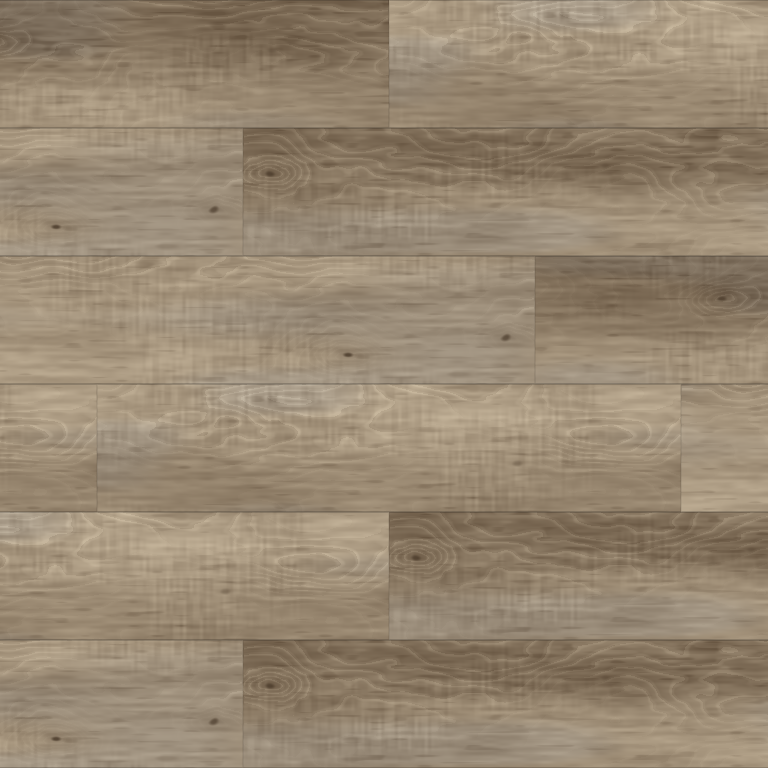
Give the GLSL for this texture, as a WebGL 2 fragment shader.

```glsl
#version 300 es
precision highp float;
// Greige wood plank floor: six staggered rows with figured grain, knots and saw marks.

uniform vec2 u_resolution;
out vec4 fragColor;

const float ROWS = 6.0;
const float PLANK_LENGTH = 0.7604;
const float FIRST_JOINT = 0.1263;
const float STAGGER[4] = float[4](2.0, 1.0, 3.0, 0.0); // joint shift in quarter planks
const float SEAM_HALF_WIDTH = 0.0007;
const float RINGS = 8.0;

const vec3 DARK_WOOD = vec3(0.435, 0.365, 0.285);
const vec3 PALE_WOOD = vec3(0.755, 0.690, 0.590);
const vec3 KNOT_BROWN = vec3(0.27, 0.21, 0.15);
const vec3 GREY_TINT = vec3(0.97, 0.99, 1.03);

// Plank designs: 0 dark, 1 knotty pale, 2 arched pale, 3 dark variant
const int DESIGN[18] = int[18](3, 2, 2,  1, 0, 0,  1, 3, 3,  2, 2, 1,  2, 0, 0,  1, 0, 0);
const vec2 TONE[4] = vec2[4](vec2(0.23, 0.64), vec2(0.60, 0.71), vec2(0.74, 0.55), vec2(0.26, 0.60));
// Two knots per design: place along, place down, strength
const vec3 KNOTS[8] = vec3[8](
    vec3(0.046, 0.36, 0.8), vec3(0.62, 0.30, 0.2),
    vec3(0.680, 0.77, 1.0), vec3(0.95, 0.64, 0.8),
    vec3(0.300, 0.12, 0.3), vec3(0.72, 0.62, 0.3),
    vec3(0.320, 0.34, 0.8), vec3(0.80, 0.40, 0.2));

float hash(vec2 cell) {
    uvec2 q = uvec2(ivec2(cell)) * uvec2(1597334673u, 3812015801u);
    uint n = (q.x ^ q.y) * 1597334673u;
    n = (n ^ (n >> 15)) * 2246822519u;
    return float((n ^ (n >> 13)) >> 8) / 16777216.0;
}

float noise(vec2 p) {
    vec2 i = floor(p), f = fract(p);
    f = f * f * (3.0 - 2.0 * f);
    return mix(mix(hash(i), hash(i + vec2(1, 0)), f.x),
               mix(hash(i + vec2(0, 1)), hash(i + vec2(1, 1)), f.x), f.y);
}

float fbm(vec2 p) {
    float sum = 0.0, gain = 0.53;
    for (int i = 0; i < 4; i++) {
        sum += gain * noise(p);
        p = p * 2.0 + 13.7;
        gain *= 0.5;
    }
    return sum;
}

void main() {
    vec2 uv = gl_FragCoord.xy / u_resolution;
    float pixel = 1.0 / min(u_resolution.x, u_resolution.y);

    // Plank layout, measured from the top left of each plank
    float depth = (1.0 - uv.y) * ROWS;
    int row = int(clamp(floor(depth), 0.0, ROWS - 1.0));
    float down = depth - float(row);
    float along = uv.x - FIRST_JOINT - STAGGER[row % 4] * PLANK_LENGTH * 0.25;
    float board = floor(along / PLANK_LENGTH);
    along -= board * PLANK_LENGTH;
    int design = DESIGN[row * 3 + clamp(int(board) + 1, 0, 2)];
    vec2 p = vec2(along, down / ROWS);
    vec2 s = p + vec2(3.17, 5.31) * float(design + 1);

    // Knots bend the growth rings and leave a dark core with a streak
    float bend = 0.0, core = 0.0, streak = 0.0;
    for (int i = 0; i < 2; i++) {
        vec3 knot = KNOTS[design * 2 + i];
        vec2 d = p - knot.xy * vec2(PLANK_LENGTH, 1.0 / ROWS);
        d.y += 0.004 * (noise(s * 90.0) - 0.5);
        float r = length(d * vec2(1.0, 1.5));
        bend += knot.z * exp(-dot(d * vec2(22.0, 50.0), d * vec2(22.0, 50.0)));
        core += knot.z * (1.0 - smoothstep(0.002, 0.0085, r));
        streak += (0.35 + 0.4 * knot.z) * exp(-length(d * vec2(50.0, 170.0)));
    }

    // Broad tone: gradient across the plank with long cloudy bands
    float tone = mix(TONE[design].x, TONE[design].y, smoothstep(0.2, 0.85, down));
    tone += 0.42 * (fbm(s * vec2(3.5, 22.0)) - 0.5);
    tone += 0.16 * (noise(s * vec2(9.0, 7.0)) - 0.5);

    // Cathedral figure: contours of a stretched field, strongest in the upper half
    float field = noise(s * vec2(6.0, 15.0)) + 0.22 * noise(s * vec2(19.0, 42.0));
    field += 0.05 * noise(s * vec2(55.0, 130.0)) + 0.9 * down + 0.8 * bend;
    float rings = field * RINGS;
    float blur = fwidth(rings);
    float phase = fract(rings);
    float edge = min(phase, 1.0 - phase);
    float paleLine = 1.0 - smoothstep(0.08, 0.16 + blur, edge);
    float figure = (1.0 - 0.75 * smoothstep(0.35, 0.8, down)) * (1.0 - smoothstep(0.4, 0.9, blur));
    figure *= 0.25 + 0.75 * smoothstep(0.3, 0.65, noise(s * vec2(5.0, 13.0) + 40.0));
    tone += figure * (0.17 * (0.5 - phase) + 0.13 * (paleLine - 0.3));

    // Fine fibres, dark pores and faint crosswise saw marks
    tone += 0.24 * (noise(s * vec2(14.0, 190.0)) - 0.5);
    tone += 0.15 * (noise(s * vec2(55.0, 260.0) + 7.0) - 0.5);
    tone -= 0.16 * smoothstep(0.74, 0.95, noise(s * vec2(32.0, 230.0) + 19.0));
    float sawn = smoothstep(0.4, 0.75, noise(s * vec2(8.0, 16.0) + 60.0));
    tone += sawn * 0.20 * (noise(s * vec2(230.0, 38.0)) - 0.45);
    tone -= 0.5 * streak;

    vec3 color = mix(DARK_WOOD, PALE_WOOD, clamp(tone, -0.1, 1.08));
    color *= mix(vec3(1.0), GREY_TINT, smoothstep(0.45, 0.75, noise(s * vec2(4.0, 20.0) + 80.0)));
    color = mix(color, KNOT_BROWN, 0.75 * clamp(core, 0.0, 1.0));

    // Thin seams: firm between rows, barely visible at the butt ends
    vec2 gap = vec2(min(along, PLANK_LENGTH - along), min(down, 1.0 - down) / ROWS);
    vec2 seam = 1.0 - smoothstep(vec2(SEAM_HALF_WIDTH - 0.5 * pixel), vec2(SEAM_HALF_WIDTH + 0.5 * pixel), gap);
    color *= 1.0 - max(0.12 * seam.x, 0.32 * seam.y);

    fragColor = vec4(color, 1.0);
}
```
